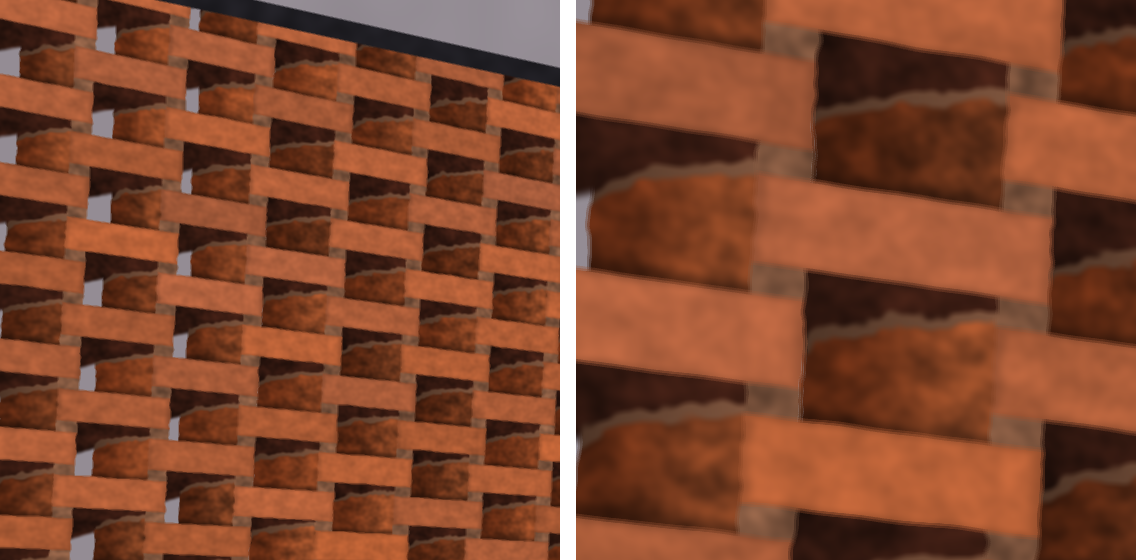
Left, the full canvas; right, a detail of the centre.
This pattern is drawn by a WebGL 2 fragment shader. Its source:

```glsl
#version 300 es
precision highp float;
// Perforated brick screen in perspective, under a dark beam and a pale sky.

#define ROW_HEIGHT 0.0768    // course height at the reference column
#define HALF_BOND 0.173      // shift between neighbouring courses
#define HORIZON -0.1836      // eye level, below the canvas
#define CONVERGE 0.1935      // shrink of the wall towards the right
#define LEAN 0.05            // sideways lean of the uprights
#define FACE_LENGTH 1.22     // brick length in half bonds
#define FACE_HEIGHT 0.75     // brick height in courses
#define SOFTNESS 0.0034      // edge smoothing in canvas units
#define WEAR 0.022           // wobble of the brick edges

uniform vec2 u_resolution;
out vec4 fragColor;

const vec3 ORANGE = vec3(0.71, 0.365, 0.195);
const vec3 PINK   = vec3(0.64, 0.355, 0.235);
const vec3 UMBER  = vec3(0.37, 0.16, 0.07);
const vec3 SHADOW = vec3(0.19, 0.09, 0.06);
const vec3 MORTAR = vec3(0.49, 0.33, 0.24);
const vec3 SKY    = vec3(0.58, 0.55, 0.58);
const vec3 BEAM   = vec3(0.12, 0.115, 0.135);

float hash(vec2 p) {
  vec3 q = fract(p.xyx * vec3(0.1031, 0.1030, 0.0973));
  q += dot(q, q.yzx + 33.33);
  return fract((q.x + q.y) * q.z);
}

float corner(vec2 cell, vec2 offset) {
  float a = 6.2832 * hash(cell);
  return dot(vec2(cos(a), sin(a)), offset);
}

float gradientNoise(vec2 p) {
  vec2 i = floor(p), f = fract(p), s = f * f * (3.0 - 2.0 * f);
  vec2 e = vec2(0.0, 1.0);
  return mix(mix(corner(i, f), corner(i + e.yx, f - e.yx), s.x),
             mix(corner(i + e.xy, f - e.xy), corner(i + e.yy, f - e.yy), s.x), s.y);
}

// Canvas position to wall position: x in half bonds, y in courses.
vec2 wallPosition(vec2 p) {
  float shrink = 1.0 - CONVERGE * (p.x - 0.13);
  float x = p.x + LEAN * (1.0 - p.y) - 0.138;
  return vec2(x / (HALF_BOND * (1.0 - CONVERGE * x)),
              (p.y - HORIZON) / (ROW_HEIGHT * shrink) - 0.36);
}

vec3 faceColor(vec2 local, vec2 brick, float elevation, float grain) {
  float tone = hash(brick + 7.0);
  vec3 c = mix(ORANGE, PINK, clamp(0.65 * tone + 0.5 * elevation - 0.1, 0.0, 1.0));
  c *= 0.95 + 0.13 * hash(brick + 31.0) + 0.16 * grain;
  float rim = min(min(local.x, FACE_LENGTH - local.x), min(local.y, FACE_HEIGHT - local.y));
  return mix(c * 0.86, c, smoothstep(0.0, 0.07, rim));
}

// Opening between bricks: shaded soffit, end of the next brick, light behind.
vec3 gapColor(vec2 st, vec2 brick, vec2 wall, float elevation, float grain) {
  float variation = hash(brick + 53.0);
  float start = 0.27 * (1.0 - smoothstep(0.8, 2.3, wall.x)) * (0.7 + 0.5 * variation);
  float along = clamp((st.x - start) / (1.0 - start), 0.0, 1.0);
  float crest = mix(mix(0.70, 0.34, elevation), mix(0.92, 0.80, elevation), pow(along, 0.6));
  crest += 0.10 * (variation - 0.5) + 0.07 * grain;
  vec3 side = mix(UMBER, ORANGE * 0.87, smoothstep(0.1, 1.0, along) * (0.45 + 0.5 * variation));
  side *= 0.78 + 0.32 * hash(brick + 91.0) + 0.4 * grain;
  side *= mix(0.65, 1.0, smoothstep(0.0, 0.13, st.y));
  vec3 bed = mix(MORTAR * 0.62, MORTAR, along);
  vec3 soffit = SHADOW * (0.85 + 0.5 * st.x + 0.5 * grain);
  vec3 c = mix(side, bed, smoothstep(crest - 0.10, crest - 0.06, st.y));
  c = mix(c, soffit, smoothstep(crest - 0.01, crest + 0.03, st.y));
  if (st.x < start) c = mix(SKY, soffit, smoothstep(0.36, 0.46, st.y - 0.5 * st.x));
  return c;
}

vec3 scene(vec2 p) {
  vec2 wall = wallPosition(p);
  float beamEdge = 15.47 + 0.045 * wall.x;
  if (wall.y > beamEdge + 0.53) return SKY * (1.0 + 0.05 * gradientNoise(p * 9.0));
  if (wall.y > beamEdge) return BEAM * (1.0 + 0.3 * gradientNoise(p * 30.0));

  float grain = gradientNoise(wall * vec2(6.0, 4.0)) + 0.5 * gradientNoise(wall * vec2(17.0, 9.0));
  float elevation = clamp(wall.y / 15.0, 0.0, 1.0);
  vec2 worn = wall + WEAR * vec2(grain, gradientNoise(wall * 4.0 + 40.0));

  // Course, depth below its top edge, and place along its bond.
  float course = ceil(worn.y);
  float depth = course - worn.y;
  float along = mod(worn.x - course, 2.0);
  if (depth > FACE_HEIGHT && along < FACE_LENGTH) {
    course -= 1.0;
    depth -= 1.0;
    along = mod(along + 1.0, 2.0);
  }
  vec2 brick = vec2(floor((worn.x - course) * 0.5), course) + 20.0;
  if (along > FACE_LENGTH) {
    vec2 st = vec2((along - FACE_LENGTH) / (2.0 - FACE_LENGTH), (1.0 - depth) / (2.0 - FACE_HEIGHT));
    return gapColor(st, brick + vec2(1.0, 0.0), wall, elevation, grain);
  }
  if (depth < 0.0) return MORTAR * (1.0 + 0.4 * grain);
  return faceColor(vec2(along, depth), brick, elevation, grain);
}

void main() {
  vec2 p = gl_FragCoord.xy / u_resolution;
  vec3 sum = vec3(0.0);
  for (int k = 0; k < 9; k++) {
    vec2 offset = vec2(k % 3, k / 3) - 1.0;
    sum += scene(p + offset * SOFTNESS * 0.4);
  }
  fragColor = vec4(sum / 9.0, 1.0);
}
```
